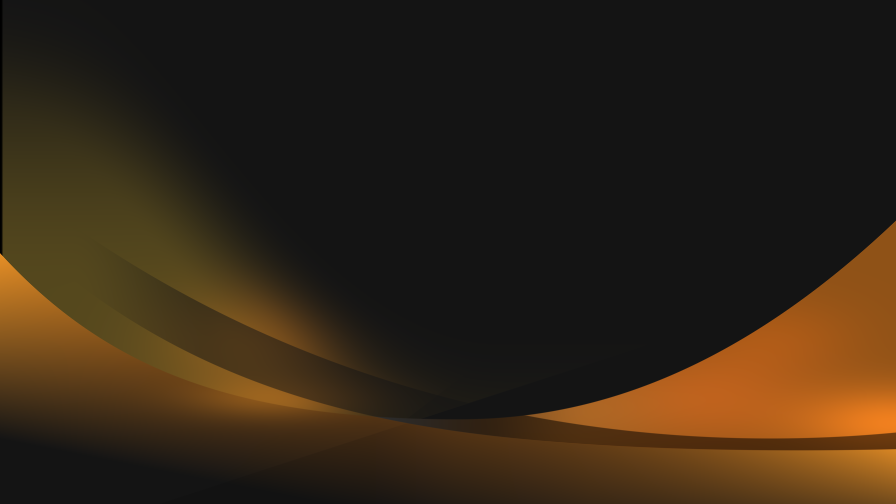
Give the GLSL for this background, as a WebGL 1 fragment shader.

```glsl
precision highp float;
// Dark backdrop with a sweeping bowl over amber light and a translucent ribbon.
// Each edge is an even polynomial around its lowest point; the light is built
// from depth below those edges plus a few soft elliptical glows.
uniform vec2 u_resolution;

#define BASE vec3(0.08, 0.08, 0.08)
#define OLIVE vec3(0.25, 0.20, 0.035)
#define AMBER vec3(1.0, 0.62, 0.12)
#define COPPER vec3(0.56, 0.32, 0.09)
#define EDGE_PIXELS 0.75
#define RIBBON_SHADE 0.52
#define BORDER_WIDTH 0.0026

// Height of a curve with its minimum at lowest.
float valley(float x, vec2 lowest, float quadratic, float quartic) {
  float d2 = (x - lowest.x) * (x - lowest.x);
  return lowest.y + quadratic * d2 + quartic * d2 * d2;
}

float bowlHeight(float x) {
  float rise = 1.764 * pow(max(x - 0.51, 0.0), 2.1);
  return x < 0.51 ? valley(x, vec2(0.51, 0.168), 0.627, 2.465) : 0.168 + rise;
}

// Upper limit of the olive haze, flattening toward the left.
float hazeHeight(float x) {
  float d = max(0.56 - x, 0.0);
  float d2 = d * d;
  return 0.33 + 4.2 * d2 / (1.0 + 6.0 * d2 * d2);
}

// Antialiased coverage of the positive side.
float cover(float distanceToEdge) {
  float w = EDGE_PIXELS / u_resolution.y;
  return smoothstep(-w, w, distanceToEdge);
}

float glow(vec2 p, vec2 center, vec2 radius) {
  vec2 q = (p - center) / radius;
  return exp(-dot(q, q));
}

// Olive haze and warm bloom inside the bowl.
vec3 hazeColor(vec2 p, float rightOfBlade) {
  float depth = smoothstep(0.0, 0.38, hazeHeight(p.x) - p.y);
  float falloff = smoothstep(1.08, 0.42, p.y);
  float sideFade = 1.0 - 0.55 * smoothstep(0.15, 0.55, p.x);
  vec3 light = OLIVE * depth * falloff * sideFade;
  float bloom = glow(p, vec2(0.29, 0.31), vec2(0.11, 0.12));
  light += vec3(0.25, 0.11, 0.01) * bloom * smoothstep(0.0, 0.25, hazeHeight(p.x) - p.y);
  light += vec3(0.22, 0.10, 0.01) * glow(p, vec2(0.32, 0.20), vec2(0.10, 0.05));
  return BASE + light * (1.0 - rightOfBlade);
}

// Amber floor, brightest at its upper edge and toward both sides.
vec3 floorColor(vec2 p, float top) {
  float bottom = max(0.13 - 0.35 * p.x, -0.10);
  float h = clamp((p.y - bottom) / (top - bottom), 0.0, 1.0);
  float strength = 0.27 + 0.58 * pow(p.x, 4.0) + 0.64 * exp(-8.0 * p.x);
  strength += 0.20 * glow(p, vec2(0.29, 0.205), vec2(0.09, 0.04));
  return max(BASE, AMBER * strength * h + BASE * (1.0 - h) + vec3(0.0, 0.0, 0.04) * h);
}

// Copper wing on the right, between bowl and ribbon.
vec3 wingColor(vec2 p) {
  vec3 color = COPPER + vec3(0.08, 0.07, 0.05) * glow(p, vec2(0.64, 0.18), vec2(0.10, 0.10));
  color += vec3(0.17, 0.055, 0.02) * glow(p, vec2(0.79, 0.21), vec2(0.11, 0.10));
  color += vec3(0.38, 0.18, 0.03) * glow(p, vec2(1.0, 0.16), vec2(0.11, 0.07));
  color += vec3(0.10, 0.03, 0.0) * glow(p, vec2(0.87, 0.33), vec2(0.09, 0.08));
  return mix(BASE * 2.2, color, smoothstep(0.42, 0.66, p.x));
}

void main() {
  vec2 p = gl_FragCoord.xy / u_resolution;
  float bowl = bowlHeight(p.x);
  float ribbonTop = valley(p.x, vec2(0.86, 0.130), 0.60, 0.16);
  float ribbonBottom = valley(p.x, vec2(0.89, 0.1065), 0.19, 0.50);
  float insideBowl = cover(p.y - bowl);
  float aboveFloor = cover(p.y - ribbonBottom);
  float ribbon = aboveFloor * cover(ribbonTop - p.y);

  // Slanted blade separating the haze from the dark tip.
  float bladeLine = 0.116 + 0.578 * (p.x - 0.3776);
  float rightOfBlade = cover(bladeLine - p.y);
  float foldLine = 0.162 + 1.36 * (p.x - 0.449);
  float fold = cover(foldLine - p.y) * smoothstep(0.55, 0.46, p.x);

  // Light below the bowl.
  vec3 below = floorColor(p, min(bowl, ribbonBottom));
  below *= 1.0 - 0.10 * rightOfBlade * smoothstep(0.52, 0.40, p.x);
  below = mix(below, wingColor(p), aboveFloor);
  below *= 1.0 - RIBBON_SHADE * ribbon * smoothstep(0.40, 0.56, p.x);

  // Haze above it, shaded where the ribbon passes.
  vec3 inside = hazeColor(p, rightOfBlade);
  float ribbonFade = smoothstep(0.08, 0.24, p.x) * (1.0 - rightOfBlade);
  inside = mix(inside, BASE + (inside - BASE) * 0.48, ribbon * ribbonFade);
  inside = mix(inside, BASE + (inside - BASE) * 0.75, fold);
  inside *= cover(p.x - BORDER_WIDTH);

  gl_FragColor = vec4(mix(below, inside, insideBowl), 1.0);
}
```
